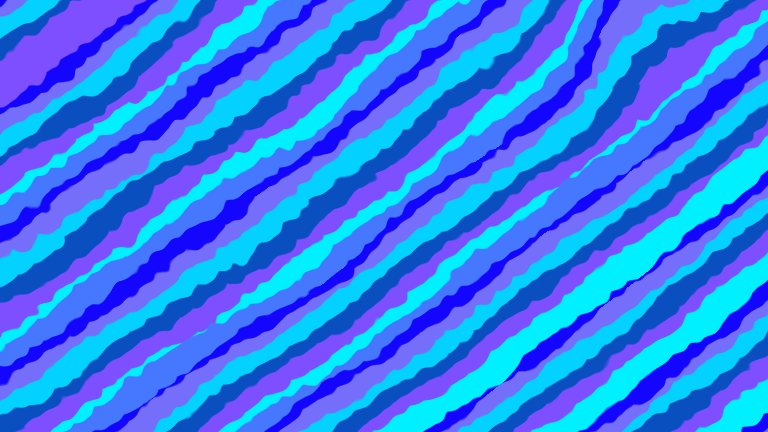
Reproduce this pattern procedurally as a WebGL 2 fragment shader.

```glsl
#version 300 es
precision highp float;
// Diagonal ragged stripes: a smooth, gently bent phase field rises by one per
// repeat of seven colours. Each colour boundary gets its own gradient noise,
// so widths swell and pinch along the stripes and the edges look torn.

uniform vec2 u_resolution;
out vec4 fragColor;

const int BANDS = 7;
const vec3 PURE_BLUE = vec3(0.08, 0.02, 1.00);
const vec3 LAVENDER  = vec3(0.46, 0.43, 0.98);
const vec3 SKY       = vec3(0.01, 0.82, 1.00);
const vec3 NAVY      = vec3(0.04, 0.31, 0.75);
const vec3 PURPLE    = vec3(0.49, 0.31, 1.00);
const vec3 CYAN      = vec3(0.00, 0.94, 1.00);
const vec3 MID_BLUE  = vec3(0.27, 0.47, 1.00);

// Colour that begins at each boundary, and the boundary's place in the repeat
const vec3 BAND_COLOR[BANDS] = vec3[](
    LAVENDER, SKY, NAVY, PURPLE, CYAN, MID_BLUE, PURE_BLUE);
const float BAND_START[BANDS] = float[](
    0.05, 0.19, 0.355, 0.51, 0.67, 0.79, 0.95);
const int CYAN_EDGE = 4;
const int MID_EDGE = 5;
const float HIDDEN = 1.5;   // a start beyond the repeat drops the band

// Random unit vector for a lattice cell
vec2 gradientAt(vec2 cell) {
    uvec2 u = uvec2(ivec2(cell));
    uint h = u.x * 1597u + u.y * 51749u;
    h = (h ^ (h >> 15u)) * 73471u;
    h = (h ^ (h >> 13u)) * 91573u;
    h ^= h >> 16u;
    float angle = float(h & 65535u) / 65536.0 * 6.28318;
    return vec2(cos(angle), sin(angle));
}

float gradientNoise(vec2 p) {
    vec2 i = floor(p), f = fract(p);
    vec2 s = f * f * f * (f * (f * 6.0 - 15.0) + 10.0);
    float a = dot(gradientAt(i), f);
    float b = dot(gradientAt(i + vec2(1, 0)), f - vec2(1, 0));
    float c = dot(gradientAt(i + vec2(0, 1)), f - vec2(0, 1));
    float d = dot(gradientAt(i + vec2(1, 1)), f - vec2(1, 1));
    return mix(mix(a, b, s.x), mix(c, d, s.x), s.y);
}

float bump(vec2 p, vec2 center, float radius) {
    vec2 d = (p - center) / radius;
    return exp(-dot(d, d));
}

// Stripe phase: slanted plane, uneven spacing, a bend at the top, slow drift
float stripePhase(vec2 p) {
    float t = 3.6 + 2.42 * p.x - 3.75 * p.y + 0.337 * p.x * p.y;
    t += 0.18 * cos(0.9 * (t - 0.8));
    t += 0.32 * bump(p, vec2(1.45, 1.0), 0.16);
    return t + 0.10 * gradientNoise(p * 2.3 + 7.0);
}

// Ragged offset of one boundary: slow swelling plus small scallops
float raggedness(vec2 p, float seed) {
    vec2 q = p + seed * vec2(17.3, 5.1) + 40.0;
    return 0.11 * gradientNoise(q * 4.5)
         + 0.10 * (abs(gradientNoise(q * 15.0)) - 0.17)
         + 0.04 * gradientNoise(q * 32.0);
}

// Start of band i in a given repeat, with the wide variations between repeats
float bandStart(int i, float repeat, vec2 p) {
    float start = BAND_START[i] + raggedness(p, float(i));
    bool noCyan = repeat < 0.5;
    bool noMid = noCyan || repeat > 4.5;
    if (i == CYAN_EDGE && noCyan) return HIDDEN;
    if (i == MID_EDGE) {
        if (noMid) return HIDDEN;
        start -= 0.07 * bump(p, vec2(0.25, 0.28), 0.25);
        start -= 0.09 * bump(p, vec2(1.35, 0.62), 0.25);
        start += 0.06 * bump(p, vec2(0.75, 0.65), 0.22);
    }
    return start;
}

void main() {
    vec2 p = gl_FragCoord.xy / u_resolution.y;
    float phase = stripePhase(p);
    float softness = max(fwidth(phase), 1e-4);
    float repeat = floor(phase);
    float along = phase - repeat;

    // Lay the bands over one another from the start of the repeat
    vec3 color = PURE_BLUE;
    for (int i = 0; i < BANDS; i++) {
        float past = (along - bandStart(i, repeat, p)) / softness;
        color = mix(color, BAND_COLOR[i], clamp(past + 0.5, 0.0, 1.0));
    }
    fragColor = vec4(color, 1.0);
}
```
